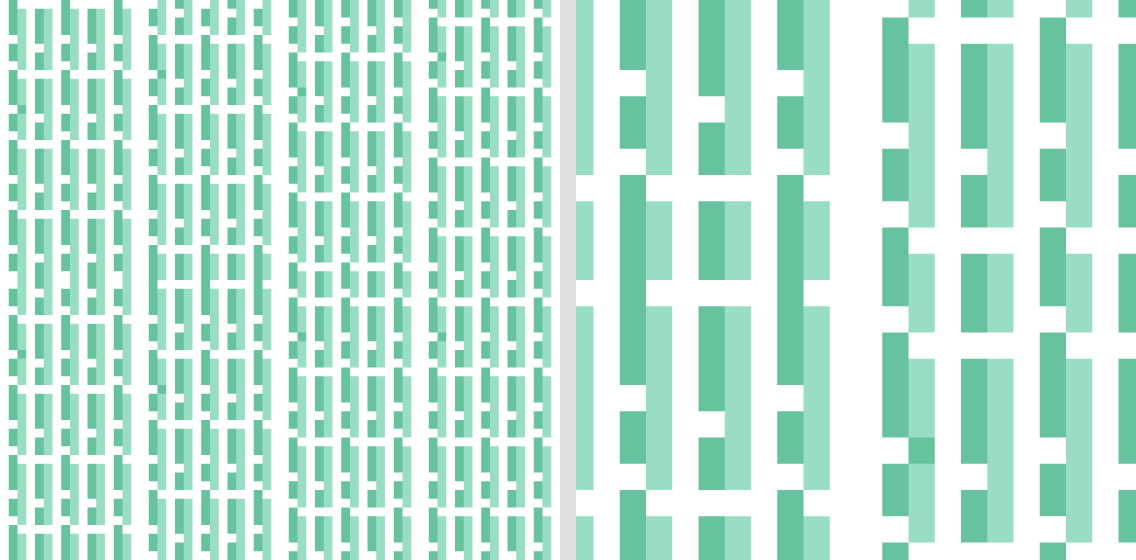
Left, the full canvas; right, a detail of the centre.
This pattern is drawn by a Shadertoy shader. Its source:

```glsl
// Pixel-grid weave of two-tone green bars with notches, stacked in tiles with staggered starts.

#define CELLS 64.0                    // grid cells along the canvas height
#define TILE ivec2(16, 32)            // tile size in cells
#define PERIOD 8                      // rows in one vertical repeat
#define BAR_PITCH 3                   // columns per bar: blank, dark, light
#define SAMPLES 4                     // smoothing samples per axis
#define PAPER vec3(1.0)
#define LIGHT vec3(0.60, 0.87, 0.76)
#define DARK vec3(0.40, 0.765, 0.62)

// Row where the first full repeat starts in each tile, top band then bottom band
const int STARTS[8] = int[8](8, 4, 6, 2, 4, 8, 2, 2);

vec3 cellColor(ivec2 cell) {
    ivec2 tile = ivec2(floor(vec2(cell) / vec2(TILE)));
    ivec2 local = cell - tile * TILE;
    int start = STARTS[(tile.x & 3) + 4 * (tile.y & 1)];
    int phase = (local.y - start + PERIOD) % PERIOD;
    int column = local.x % BAR_PITCH;
    bool oddBar = (local.x / BAR_PITCH) % 2 == 1;

    // Light half: broken once per repeat, with one dark accent per tile
    if (column == 2) {
        if (local.x == 2 && local.y == start + 4) return DARK;
        return phase == 0 ? PAPER : LIGHT;
    }

    // Dark half: two notches per repeat, one row lower on odd bars
    if (column == 1) {
        int notchPhase = oddBar ? (phase + PERIOD - 1) % PERIOD : phase;
        return notchPhase == 4 || notchPhase == 7 ? PAPER : DARK;
    }
    return PAPER;
}

void mainImage(out vec4 fragColor, in vec2 fragCoord) {
    // Average a small grid of samples to smooth the edges
    vec3 sum = vec3(0.0);
    for (int j = 0; j < SAMPLES; j++) {
        for (int i = 0; i < SAMPLES; i++) {
            vec2 jitter = (vec2(i, j) + 0.5) / float(SAMPLES) - 0.5;
            vec2 p = (fragCoord + jitter) / iResolution.y;
            p.y = 1.0 - p.y; // rows count from the top
            sum += cellColor(ivec2(floor(p * CELLS)));
        }
    }
    fragColor = vec4(sum / float(SAMPLES * SAMPLES), 1.0);
}
```
